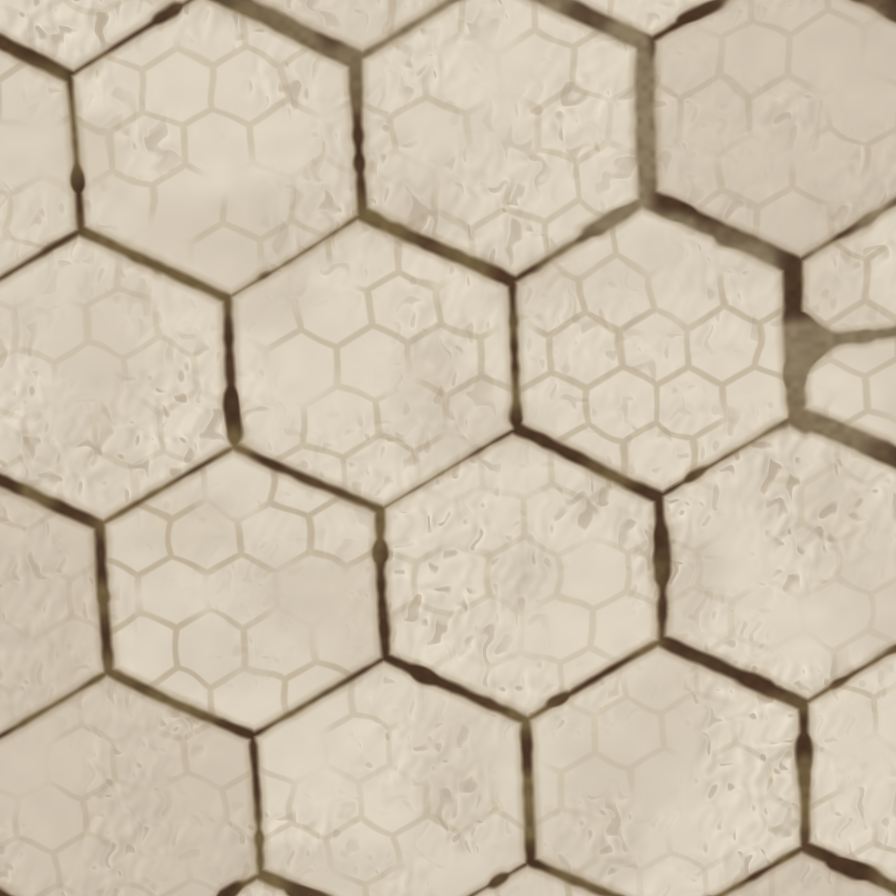
This texture is drawn by a WebGL 2 fragment shader. Its source:

```glsl
#version 300 es
precision highp float;
// Worn cream hexagonal paving, each tile embossed with a small honeycomb.
// A skewed hexagonal lattice gives the tiles; hashes vary joint width, tone
// and wear, while value noise adds pitting, chips and dirt.
uniform vec2 u_resolution;
out vec4 outColor;

const vec2 ANCHOR = vec2(0.582, 0.357);                     // centre of tile (0, 0)
const mat2 TILE_BASIS = mat2(0.311, 0.017, -0.0113, 0.280); // pitch and skew
const float PERSPECTIVE = 0.06;
const float ROOT3 = 1.7320508;
const float PI = 3.14159265;

// Joint half-widths per edge direction, in tile pitches: upright, falling, rising
const vec3 JOINT_MIN = vec3(0.010, 0.013, 0.003);
const vec3 JOINT_RANGE = vec3(0.010, 0.014, 0.008);
const vec3 JOINT_OPEN = vec3(0.014, 0.018, 0.003);
const float JOINT_SOFT = 0.011;
const vec2 BROKEN_TILE = vec2(3.0, 1.0);

const float EMBOSS_COUNT = 4.0;
const float EMBOSS_WIDTH = 0.022;
const vec2 PIT_SCALE = vec2(36.0, 22.0);

const vec3 CREAM = vec3(0.865, 0.825, 0.750);
const vec3 TAN = vec3(0.785, 0.733, 0.660);
const vec3 PIT_COLOR = vec3(0.60, 0.53, 0.44);
const vec3 EMBOSS_COLOR = vec3(0.70, 0.635, 0.53);
const vec3 RIM_COLOR = vec3(0.62, 0.54, 0.43);
const vec3 JOINT_DARK = vec3(0.29, 0.21, 0.15);
const vec3 JOINT_OLIVE = vec3(0.44, 0.37, 0.25);
const vec3 JOINT_DUST = vec3(0.53, 0.47, 0.37);

float hash(vec2 p) {
  return fract(sin(dot(p, vec2(127.1, 311.7))) * 43758.5453);
}

float noise(vec2 p) {
  vec2 i = floor(p), f = fract(p);
  f = f * f * (3.0 - 2.0 * f);
  return mix(mix(hash(i), hash(i + vec2(1, 0)), f.x),
             mix(hash(i + vec2(0, 1)), hash(i + vec2(1, 1)), f.x), f.y);
}

// Offset from the nearest centre of a hexagonal lattice of unit pitch
vec2 hexLocal(vec2 p) {
  vec2 r = vec2(1.0, ROOT3);
  vec2 a = mod(p, r) - 0.5 * r;
  vec2 b = mod(p - 0.5 * r, r) - 0.5 * r;
  return dot(a, a) < dot(b, b) ? a : b;
}

// Distance to the border of a unit hexagon, positive inside
float hexInside(vec2 f) {
  f = abs(f);
  return 0.5 - max(f.x, dot(f, vec2(0.5, 0.5 * ROOT3)));
}

// Distance to the nearest joint, whose width differs from edge to edge
float jointDistance(vec2 f, vec2 cell, float openness) {
  float nearest = 1.0;
  for (int k = 0; k < 3; k++) {
    float angle = float(k) * PI / 3.0;
    vec2 dir = vec2(cos(angle), sin(angle));
    float along = dot(f, dir);
    float side = along < 0.0 ? -1.0 : 1.0;
    vec2 edgeKey = 2.0 * cell + side * round(dir * vec2(2.0, 2.0 / ROOT3));
    float width = JOINT_MIN[k] + JOINT_RANGE[k] * hash(edgeKey) + JOINT_OPEN[k] * openness;
    nearest = min(nearest, 0.5 - abs(along) - width);
  }
  return nearest;
}

vec3 tileFace(vec2 f, vec2 cell, vec2 t, float pixel) {
  float wear = hash(cell + 7.3);
  float patchy = noise(t * 3.5 + 11.0);
  vec3 color = mix(CREAM, TAN, 0.75 * smoothstep(0.45, 0.95, hash(cell + 2.6)));
  color = mix(color, TAN, 0.45 * smoothstep(0.45, 0.9, patchy));
  color *= 0.985 + 0.03 * noise(t * 14.0);

  // Small honeycomb, rubbed away unevenly
  float line = hexInside(hexLocal(f * EMBOSS_COUNT + 0.12 * (noise(t * 9.0) - 0.5)));
  float soft = 0.035 + pixel * EMBOSS_COUNT;
  float emboss = 1.0 - smoothstep(EMBOSS_WIDTH, EMBOSS_WIDTH + soft, line);
  emboss *= (1.0 - 0.75 * wear) * smoothstep(0.1, 0.6, noise(t * 5.0 + 31.0));
  color = mix(color, EMBOSS_COLOR, 0.65 * emboss);

  // Pitting: upright dark flecks with a lit side
  vec2 q = t * PIT_SCALE + 1.6 * noise(t * 17.0);
  float grain = noise(q);
  float relief = grain - noise(q + vec2(0.6, -0.4));
  float rough = (0.3 + 0.7 * wear) * smoothstep(0.15, 0.75, noise(t * 4.0 + 53.0));
  color += 0.10 * rough * relief;
  return mix(color, PIT_COLOR, 0.5 * rough * smoothstep(0.68, 0.92, grain));
}

void main() {
  vec2 uv = gl_FragCoord.xy / u_resolution.y;
  float pixel = 3.3 / u_resolution.y;
  vec2 p = uv - ANCHOR;
  vec2 t = inverse(TILE_BASIS) * (p / (1.0 + PERSPECTIVE * p.y));
  t += 0.02 * (vec2(noise(t * 2.3), noise(t * 2.3 + 19.0)) - 0.5);
  vec2 f = hexLocal(t);
  vec2 cell = round((t - f) * vec2(2.0, 2.0 / ROOT3));

  // Joints open towards the upper right, with ragged chips along them
  float openness = smoothstep(1.12, 1.32, 0.8 * uv.x + uv.y);
  float gap = jointDistance(f, cell, openness);
  if (cell == BROKEN_TILE) {
    float flare = 1.0 - smoothstep(-0.5, -0.28, f.x);
    gap = min(gap, abs(f.y - 0.03 - 0.08 * f.x) - 0.018 - 0.12 * flare * flare);
  }
  gap -= 0.008 * (noise(t * 22.0) - 0.5) + 0.016 * smoothstep(0.72, 0.95, noise(t * 8.0 + 5.0));

  // Shaded rim on the face, then dirt in the joint
  vec3 color = tileFace(f, cell, t, pixel);
  color = mix(color, RIM_COLOR, 0.45 * (1.0 - smoothstep(0.0, 0.035, gap)));
  float dirt = noise(t * 7.0 + 3.0);
  vec3 joint = mix(JOINT_DARK, JOINT_OLIVE, smoothstep(0.3, 0.8, dirt));
  joint = mix(joint, JOINT_DUST, openness * smoothstep(0.15, 0.6, dirt));
  joint *= 0.92 + 0.16 * noise(t * 40.0);
  float soft = max(JOINT_SOFT, pixel);
  color = mix(joint, color, smoothstep(-soft, soft, gap));
  outColor = vec4(color, 1.0);
}
```
